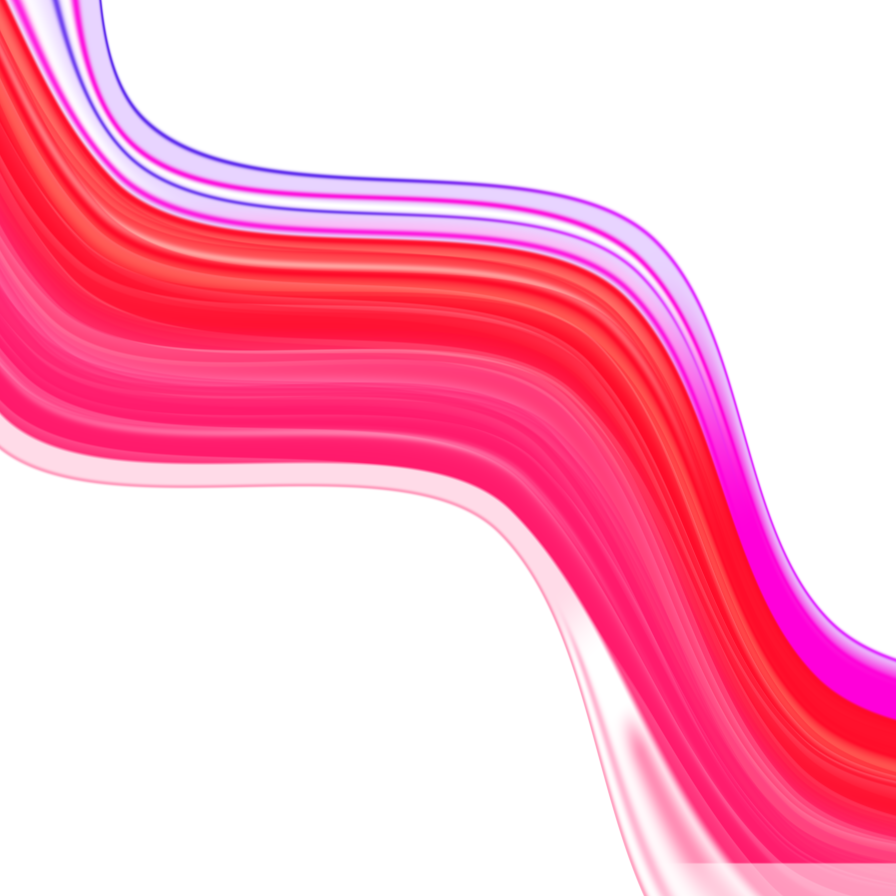
Reproduce this background procedurally as a WebGL 1 fragment shader.

```glsl
precision highp float;
// A silky ribbon of magenta, red and pink strands sweeping diagonally over white.
uniform vec2 u_resolution;

float hash(float n) {
  return fract(sin(n * 12.9898 + 4.1) * 4375.85);
}

// Soft stripe around a center.
float band(float v, float center, float width) {
  float e = (v - center) / width;
  return exp(-e * e);
}

// Offset from the diagonal of strand v (0 upper edge, 1 lower edge) at position a along it.
float strandOffset(float a, float v) {
  float valley = 0.146 + 0.095 * v;
  float crest = 0.501 + 0.075 * v;
  float lastValley = 0.81 + 0.125 * v;
  float d = mix(0.029 - 0.532 * v, 0.464 - 0.503 * v, smoothstep(valley, crest, a));
  float tail = 0.234 - 0.404 * v - 0.143 * smoothstep(0.9, 1.0, v);
  d = mix(d, tail, smoothstep(crest, lastValley, a));
  float lift = mix(0.39, 0.143, smoothstep(0.0, 0.2, v));
  d += lift * (1.0 - smoothstep(valley - 0.3, valley, a));
  return d + 0.39 * smoothstep(lastValley, lastValley + 0.34, a);
}

// Inverts strandOffset by bisection.
float findStrand(float a, float d) {
  float low = -0.15;
  float high = 1.15;
  for (int i = 0; i < 18; i++) {
    float middle = 0.5 * (low + high);
    if (strandOffset(a, middle) > d) low = middle;
    else high = middle;
  }
  return 0.5 * (low + high);
}

void main() {
  vec2 p = gl_FragCoord.xy / u_resolution;
  float a = 0.5 * (p.x + 1.0 - p.y);
  float v = findStrand(a, p.x + p.y - 1.0);

  vec3 white = vec3(1.0);
  vec3 red = vec3(1.0, 0.04, 0.16);
  vec3 hotPink = vec3(1.0, 0.1, 0.42);
  vec3 magenta = vec3(1.0, 0.0, 0.85);
  vec3 violet = mix(vec3(0.33, 0.13, 0.92), vec3(0.88, 0.12, 1.0), smoothstep(0.3, 0.48, a));
  float right = smoothstep(0.5, 0.72, a);

  // Sheer violet veils along the upper edge, dense magenta on the right.
  vec3 color = mix(white, vec3(0.91, 0.83, 1.0), smoothstep(-0.004, 0.004, v));
  color = mix(color, white, band(v, 0.092, 0.013));
  color = mix(color, white, band(v, 0.16, 0.03) * (1.0 - smoothstep(0.12, 0.24, a)));
  color = mix(color, vec3(1.0, 0.72, 0.96), 0.7 * band(v, 0.155, 0.025) * smoothstep(0.2, 0.3, a));
  color = mix(color, magenta, right * smoothstep(-0.01, 0.09, v));
  color = mix(color, violet, 0.9 * band(v, 0.003, 0.007));
  color = mix(color, violet, 0.8 * band(v, 0.112, 0.006) * (1.0 - right));
  color = mix(color, magenta, 0.9 * band(v, 0.071 + 0.01 * sin(a * 14.0), 0.009));
  color = mix(color, magenta, 0.85 * band(v, 0.172, 0.01));

  // Red and orange heart, then the pink lower body.
  vec3 body = mix(red, vec3(1.0, 0.2, 0.42), smoothstep(0.46, 0.6, v));
  body = mix(body, hotPink, smoothstep(0.69, 0.74, v));
  body = mix(body, vec3(1.0, 0.47, 0.42), 0.9 * band(v, 0.245, 0.04) * (1.0 - 0.9 * right));
  body = mix(body, vec3(1.0, 0.82, 0.77), 0.8 * band(v, 0.283, 0.014) * (1.0 - right));
  body = mix(body, vec3(1.0, 0.4, 0.35), 0.85 * band(v, 0.35, 0.035));
  body = mix(body, vec3(1.0, 0.5, 0.72), 0.7 * band(v, 0.67, 0.04) * (1.0 - 0.7 * right));
  body = mix(body, vec3(1.0, 0.66, 0.79), 0.9 * band(v, 0.82, 0.014) * (1.0 - 0.8 * right));
  body = mix(body, red, 0.9 * band(v, 0.31, 0.008));

  // Fine strands: a crisp rim fading to one side.
  for (int i = 0; i < 42; i++) {
    float n = float(i);
    float k = hash(n + 60.0);
    float center = 0.22 + 0.7 * hash(n) + 0.022 * sin(a * (4.0 + 8.0 * k) + n * 2.4);
    float e = v - center;
    float glow = smoothstep(-0.004, 0.004, e) * exp(-max(e, 0.0) / (0.008 + 0.03 * k));
    vec3 deep = mix(red, hotPink, smoothstep(0.42, 0.62, v));
    vec3 tint = mix(deep, mix(body, white, 0.5), step(0.56, hash(n + 120.0)));
    body = mix(body, tint, 0.42 * glow);
  }
  color = mix(color, body, smoothstep(0.186, 0.2, v));
  color = mix(color, red, 0.85 * band(v, 0.203, 0.008));

  // Pale lower veil, parting into thin strands on the right.
  float parting = smoothstep(0.64, 0.7, a);
  vec3 veil = mix(vec3(1.0, 0.86, 0.91), white, parting);
  veil = mix(veil, vec3(1.0, 0.45, 0.64), 0.8 * band(v, 0.94, 0.012) * smoothstep(0.74, 0.78, a));
  veil = mix(veil, vec3(1.0, 0.65, 0.78), 0.8 * band(v, 0.972, 0.006) * parting);
  color = mix(color, veil, smoothstep(0.915, 0.928, v));
  color = mix(color, vec3(1.0, 0.58, 0.72), 0.85 * band(v, 0.995, 0.006));
  color = mix(color, white, smoothstep(0.996, 1.006, v));

  // Faded strip at the lower right.
  float strip = (1.0 - smoothstep(0.035, 0.038, p.y)) * smoothstep(0.72, 0.8, p.x);
  color = mix(color, white, 0.55 * strip);

  gl_FragColor = vec4(color, 1.0);
}
```
